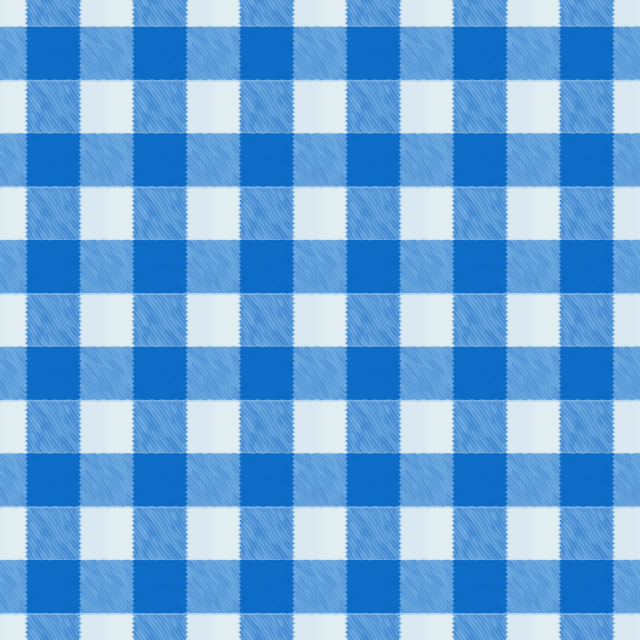
Give the GLSL for this pattern, as a three.js fragment shader.

```glsl
varying vec2 vUv;

const float TAU = 6.2831853;
const float REPEATS = 6.0;

const vec3 DEEP = vec3(0.055, 0.425, 0.78);
const vec3 TWILL_DARK = vec3(0.24, 0.52, 0.81);
const vec3 TWILL_LIGHT = vec3(0.46, 0.69, 0.89);
const vec3 WHITE_COOL = vec3(0.85, 0.91, 0.945);
const vec3 WHITE_WARM = vec3(0.88, 0.93, 0.945);
const vec3 PALE = vec3(0.68, 0.82, 0.93);

vec3 hash3(vec2 p) {
  vec3 h = vec3(dot(p, vec2(127.1, 311.7)), dot(p, vec2(269.5, 183.3)), dot(p, vec2(419.2, 371.9)));
  return fract(sin(h) * 4375.85);
}

// Smooth cellular noise: random shades blended by distance to jittered points
float cellShade(vec2 p) {
  vec2 cell = floor(p);
  float total = 0.0;
  float weights = 0.0;
  for (int j = -1; j <= 1; j++) {
    for (int i = -1; i <= 1; i++) {
      vec2 id = cell + vec2(float(i), float(j));
      vec3 h = hash3(id);
      vec2 d = id + h.xy - p;
      float w = exp(-7.0 * dot(d, d));
      total += w * h.z;
      weights += w;
    }
  }
  return total / weights;
}

// Diagonal weave made of fine ridges broken into short streaks
vec3 twill(vec2 p, float brightness, float contrast, float seed) {
  vec2 s = vec2(27.0 * p.x + 19.0 * p.y, 8.0 * p.y - 6.0 * p.x);
  s.x += 0.18 * sin(1.7 * s.y + seed);
  float ridge = 0.5 * sin(TAU * s.x);
  float streak = cellShade(s + seed) - 0.5;
  float tone = brightness + contrast * (0.5 * ridge + 0.75 * streak);
  return mix(TWILL_DARK, TWILL_LIGHT, clamp(tone, 0.0, 1.25));
}

// Coverage of a stripe filling the middle half of a repeat
float stripe(float offset, float softness) {
  return 1.0 - smoothstep(0.25 - softness, 0.25 + softness, offset);
}

float thinLine(float offset, float halfWidth) {
  return 1.0 - smoothstep(0.4 * halfWidth, 1.6 * halfWidth, abs(offset));
}

// Layered sines that wrap once per repeat
float waver(float t, float rate) {
  return 0.6 * sin(TAU * rate * t) + 0.4 * sin(TAU * (rate * 2.0 - 5.0) * t + 1.3);
}

void main() {
  vec2 p = vUv * REPEATS;
  vec2 f = fract(p);
  vec2 mid = f - 0.5;
  vec2 wrapped = fract(p + 0.5) - 0.5;

  // Toothed sides on columns, nearly straight edges on rows
  float teeth = 0.008 * sin(TAU * 24.0 * f.y) + 0.003 * waver(f.y, 11.0);
  float ripple = 0.003 * waver(f.x, 9.0);
  float column = stripe(abs(mid.x) + teeth, 0.008);
  float row = stripe(abs(mid.y + ripple), 0.007);

  // Four fabric colours
  vec3 white = mix(WHITE_COOL, WHITE_WARM, smoothstep(-0.06, 0.06, wrapped.x));
  vec3 columnTwill = twill(vec2(mid.x, wrapped.y), 0.46, 0.85, 3.0);
  vec3 rowTwill = twill(vec2(wrapped.x, mid.y), 0.62, 0.55, 17.0);
  vec3 deep = DEEP + 0.012 * (cellShade(mid * 14.0) - 0.5);

  vec3 color = mix(mix(white, columnTwill, column), mix(rowTwill, deep, column), row);

  // Pale fringe beside columns and along row edges
  float sideFringe = thinLine(abs(mid.x) + teeth - 0.258, 0.007) * (1.0 - row);
  float lowerFringe = thinLine(mid.y + ripple + 0.256, 0.009);
  float upperFringe = thinLine(mid.y + ripple - 0.256, 0.006);
  color = mix(color, PALE, 0.45 * sideFringe);
  color = mix(color, PALE, lowerFringe * mix(0.75, 0.4, column));
  color = mix(color, PALE, 0.25 * upperFringe);

  gl_FragColor = vec4(color, 1.0);
}
```
